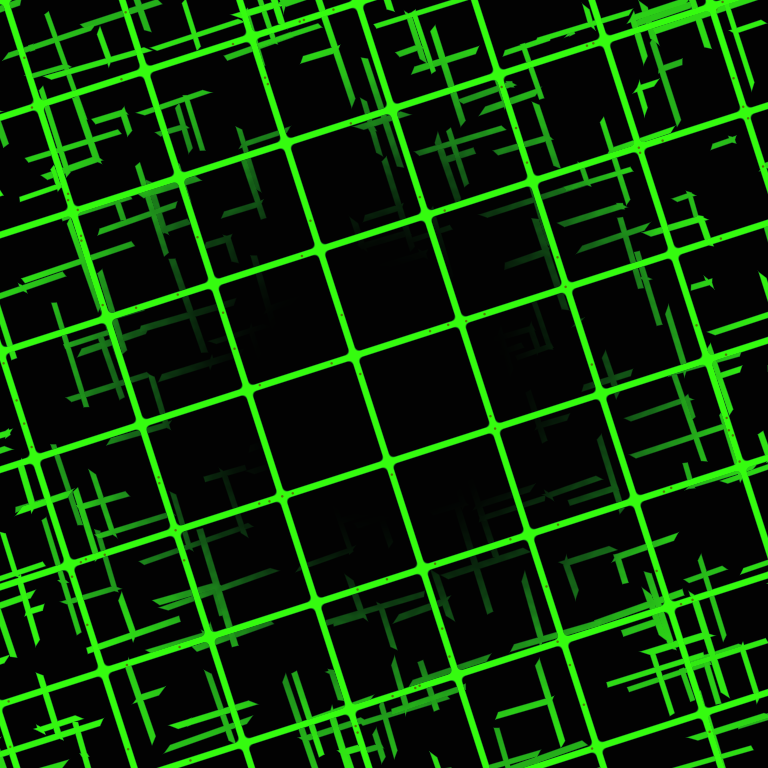
Reproduce this background procedurally as a Shadertoy shader.

```glsl
// Tilted neon green lattice with broken line fragments fading toward a dark centre.
#define CELL 0.1455             // lattice spacing
#define TILT 0.311              // lattice rotation in radians
#define ORIGIN vec2(0.461, 0.5365)
#define HALF_WIDTH 0.0275       // half line width, in cells
#define SOFTNESS 0.0017         // edge blur
#define PAIRS 3                 // crossed fragment pairs per cell
#define ARM_MAX 0.60            // longest fragment arm, in cells
#define FADE_START 0.15         // radius where fragments appear
#define FADE_END 0.53           // radius where they are brightest
#define SPECK_RATE 0.07
#define NEON vec3(0.20, 0.98, 0.05)

vec4 hash4(vec3 p) {
    vec4 h = fract(p.xyzx * vec4(0.1031, 0.1030, 0.0973, 0.1099));
    h += dot(h, h.wzxy + 33.33);
    return fract((h.xxyz + h.yzzw) * h.zywx);
}

float smoothMin(float a, float b, float k) {
    float h = max(k - abs(a - b), 0.0) / k;
    return min(a, b) - 0.25 * h * h * k;
}

// Bar along x from -reach.x to reach.y, with slanted ends
float barDistance(vec2 p, vec2 reach, float slant, float halfWidth) {
    float x = p.x + slant * p.y;
    float ends = max(-reach.x - x, x - reach.y);
    return max(ends * inversesqrt(1.0 + slant * slant), abs(p.y) - halfWidth);
}

float coverage(float d) {
    float blur = max(SOFTNESS, 1.2 / iResolution.y) / CELL;
    return 1.0 - smoothstep(-0.5 * blur, 0.8 * blur, d);
}

// Arm lengths on both sides; some arms stop at the joint
vec2 armReach(vec4 h) {
    vec2 len = mix(vec2(0.12), vec2(ARM_MAX), h.xy);
    return mix(len, vec2(HALF_WIDTH), step(vec2(0.68), h.zw));
}

// Brightest crossed or L-shaped fragment at q
float fragments(vec2 q) {
    vec2 home = floor(q);
    float light = 0.0;
    for (int j = -1; j <= 1; j++)
    for (int i = -1; i <= 1; i++)
    for (int k = 0; k < PAIRS; k++) {
        vec2 cell = home + vec2(i, j);
        vec3 seed = vec3(cell + 57.0, float(k) * 7.0 + 3.0);
        vec4 place = hash4(seed);
        vec4 style = hash4(seed + 19.7);
        vec2 p = q - cell - place.xy;
        vec2 lean = (style.xy - 0.5) * 0.07;
        vec2 across = vec2(p.x, p.y + lean.x * p.x);
        vec2 upward = vec2(p.y, p.x + lean.y * p.y);
        vec2 slant = (style.zw - 0.5) * 3.0;
        float w = HALF_WIDTH * mix(0.75, 1.05, place.w);
        float d = min(barDistance(across, armReach(hash4(seed + 41.3)), slant.x, w),
                      barDistance(upward, armReach(hash4(seed + 83.1)), slant.y, w));
        light = max(light, coverage(d) * mix(0.68, 1.0, place.z));
    }
    return light;
}

// Sparse dots scattered on a fine cellular grid
float specks(vec2 q) {
    vec2 g = q * 18.0 + 0.5;
    vec4 h = hash4(vec3(floor(g) + 311.0, 5.0));
    float d = length(fract(g) - mix(vec2(0.3), vec2(0.7), h.xy));
    return step(h.z, SPECK_RATE) * (1.0 - smoothstep(0.08, 0.30, d));
}

vec3 neonRamp(float light) {
    vec3 glow = NEON * light;
    glow.b += 0.28 * light * (1.0 - light);
    return glow + 0.007;
}

void mainImage(out vec4 fragColor, in vec2 fragCoord) {
    vec2 uv = fragCoord / iResolution.y;
    vec2 d = uv - ORIGIN;
    float c = cos(TILT), s = sin(TILT);
    vec2 q = vec2(c * d.x + s * d.y, c * d.y - s * d.x) / CELL;

    // Continuous lattice with slightly rounded joints
    vec2 toLine = abs(q - round(q)) - HALF_WIDTH;
    float lattice = coverage(smoothMin(toLine.x, toLine.y, 0.05));

    // Fragments dim toward the centre, with a mottled surface
    float mottle = sin(q.x * 31.0 + 2.0 * sin(q.y * 17.0)) * sin(q.y * 37.0 + sin(q.x * 23.0));
    float radius = length(uv - vec2(0.495, 0.49));
    float fade = smoothstep(FADE_START, FADE_END, radius);
    float broken = fragments(q) * fade * (1.0 + 0.12 * mottle * (1.0 - fade));

    vec3 color = neonRamp(max(lattice, broken));
    color = mix(color, vec3(0.36, 0.32, 0.05), specks(q) * lattice * 0.8);
    fragColor = vec4(color, 1.0);
}
```
